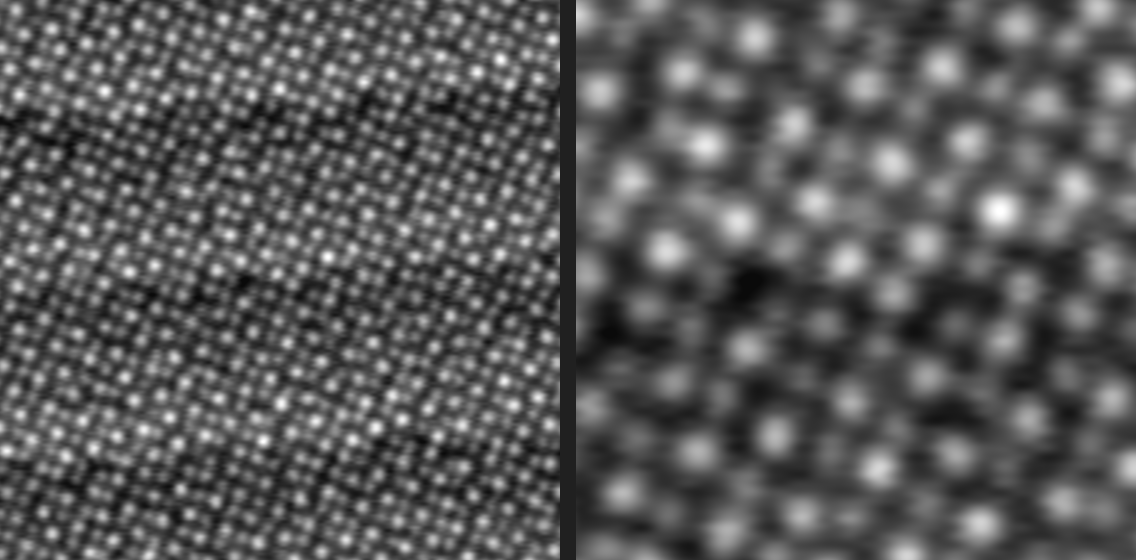
Left, the full canvas; right, a detail of the centre.
Give the GLSL for this pattern, as a Shadertoy shader.

```glsl
const float PITCH = 0.0487;
const vec2 ANCHOR = vec2(0.431, 0.534);

float hash(vec2 p) {
    return fract(sin(dot(p, vec2(127.1, 311.7))) * 43758.5453);
}

float noise(vec2 p) {
    vec2 i = floor(p), f = fract(p);
    f = f * f * (3.0 - 2.0 * f);
    return mix(mix(hash(i), hash(i + vec2(1, 0)), f.x),
               mix(hash(i + vec2(0, 1)), hash(i + vec2(1, 1)), f.x), f.y);
}

// Terrace coordinate: grows downward, a whole number at each step edge
float terrace(vec2 p) {
    float wobble = 0.007 * sin(p.x * 19.0 + 0.5) + 0.004 * sin(p.x * 41.0 + p.y * 9.0);
    return (0.463 - p.y + 0.063 * p.x + wobble) / 0.31;
}

// Slow rise along a terrace, then a soft drop at its edge
float ramp(float t) {
    t = fract(t);
    return t * (1.0 - smoothstep(0.89, 1.0, t));
}

// Two interleaved square sublattices that swap brightness at every step
float atoms(vec2 p) {
    float c = cos(0.358), s = sin(0.358);
    mat2 axes = mat2(c, s, -s, c);
    vec2 q = (p - ANCHOR) * axes / PITCH;
    float sum = 0.0;
    for (int k = 0; k < 2; k++) {
        vec2 offset = vec2(0.5 * float(k));
        vec2 nearest = floor(q - offset + 0.5);
        for (int j = -1; j <= 1; j++)
        for (int i = -1; i <= 1; i++) {
            vec2 cell = nearest + vec2(i, j);
            vec2 seed = cell + 57.0 * float(k);
            vec2 site = cell + offset;
            float t = terrace(ANCHOR + axes * site * PITCH);
            float bright = mod(floor(t) + float(k), 2.0);

            // Paired-row zigzag; the dim sites are more disordered
            float parity = mod(cell.x + floor(cell.y * 0.5), 2.0);
            site.y += 0.055 * (1.0 - 2.0 * parity);
            vec2 jitter = vec2(hash(seed), hash(seed + 19.3)) - 0.5;
            site += mix(0.2, 0.09, bright) * jitter;

            float height = mix(0.36, 0.56 + 0.15 * ramp(t), bright);
            height *= 0.84 + 0.32 * hash(seed + 41.7);
            vec2 d = q - site;
            sum += height * exp(-dot(d, d) / mix(0.07, 0.08, bright));
        }
    }
    return sum;
}

void mainImage(out vec4 fragColor, in vec2 fragCoord) {
    vec2 uv = fragCoord / iResolution.y;
    float grey = 0.05 + 0.16 * ramp(terrace(uv)) + atoms(uv);

    // Mottling and faint scan streaks
    grey += 0.16 * (noise(uv * 62.0) - 0.5);
    grey += 0.08 * (noise(uv * vec2(75.0, 190.0) + 7.0) - 0.5);

    fragColor = vec4(vec3(clamp(grey, 0.04, 1.0)), 1.0);
}
```
